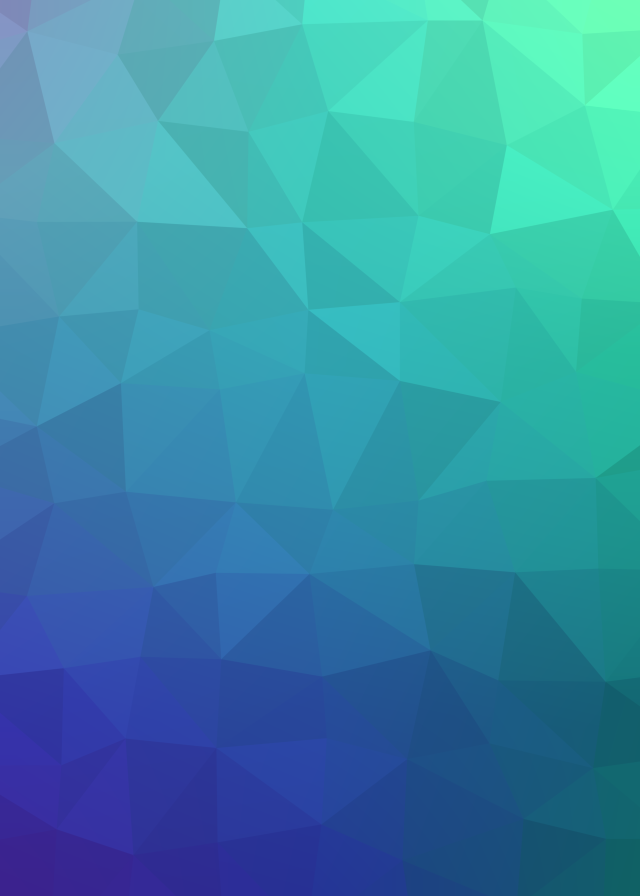
A Shadertoy shader for this background:

```glsl
// Low-poly background: a jittered 7 x 10 vertex grid is split into triangles,
// each tinted by a smooth colour field sampled near its centre, plus a small
// random shade. Edge coverage is blended so the facets meet smoothly.

const vec2 GRID = vec2(7.0, 10.0);

vec2 hash22(vec2 p) {
    vec3 q = fract(p.xyx * vec3(0.1031, 0.1030, 0.0973));
    q += dot(q, q.yzx + 33.33);
    return fract((q.xx + q.yz) * q.zy);
}

// Six evenly spaced colour stops, bottom to top
vec3 ramp(float t, vec3 stops[6]) {
    float s = clamp(t, 0.0, 1.0) * 5.0;
    int i = min(int(s), 4);
    return mix(stops[i], stops[i + 1], s - float(i));
}

// Vertical ramps at the left, centre and right, blended across
vec3 colourField(vec2 uv) {
    vec3 left = ramp(uv.y, vec3[6](
        vec3(0.25, 0.13, 0.57), vec3(0.20, 0.20, 0.66), vec3(0.24, 0.38, 0.68),
        vec3(0.26, 0.55, 0.69), vec3(0.41, 0.65, 0.75), vec3(0.51, 0.55, 0.74)));
    vec3 centre = ramp(uv.y, vec3[6](
        vec3(0.14, 0.18, 0.57), vec3(0.16, 0.30, 0.63), vec3(0.18, 0.51, 0.67),
        vec3(0.20, 0.67, 0.73), vec3(0.23, 0.79, 0.73), vec3(0.29, 0.86, 0.77)));
    vec3 right = ramp(uv.y, vec3[6](
        vec3(0.06, 0.40, 0.40), vec3(0.07, 0.38, 0.43), vec3(0.11, 0.58, 0.55),
        vec3(0.15, 0.73, 0.60), vec3(0.29, 0.95, 0.73), vec3(0.43, 1.00, 0.70)));
    float x = clamp(uv.x, 0.0, 1.0) * 2.0;
    return x < 1.0 ? mix(left, centre, x) : mix(centre, right, x - 1.0);
}

// Grid vertex with random offset and a slight rise to the right
vec2 meshVertex(vec2 id) {
    vec2 jitter = (hash22(id + 17.0) - 0.5) * vec2(0.46, 0.54);
    return id + jitter + vec2(0.0, 0.022 * id.x);
}

// Signed distance to the left of the edge from a to b
float edgeSide(vec2 p, vec2 a, vec2 b) {
    vec2 e = normalize(b - a);
    return e.x * (p.y - a.y) - e.y * (p.x - a.x);
}

// Adds one counter-clockwise facet: rgb is weighted colour, a is weight
void addFacet(inout vec4 sum, vec2 p, vec2 a, vec2 b, vec2 c, vec2 seed, float aa) {
    float inside = min(edgeSide(p, a, b), min(edgeSide(p, b, c), edgeSide(p, c, a)));
    float coverage = smoothstep(-aa, aa, inside);
    if (coverage <= 0.0) return;
    vec2 samplePoint = mix((a + b + c) / 3.0, p, 0.35);
    float shade = 1.0 + 0.12 * (hash22(seed).x - 0.5);
    sum += coverage * vec4(colourField((samplePoint + 0.5) / GRID) * shade, 1.0);
}

void mainImage(out vec4 fragColor, in vec2 fragCoord) {
    vec2 uv = fragCoord / iResolution.xy;
    vec2 p = uv * GRID - 0.5;
    float aa = 0.7 * GRID.y / iResolution.y;
    vec4 sum = vec4(colourField(uv), 1.0) * 0.001;

    // Nearby quads, each cut along its shorter diagonal
    for (int j = -1; j <= 1; j++)
    for (int i = -1; i <= 1; i++) {
        vec2 id = floor(p) + vec2(i, j);
        vec2 a = meshVertex(id);
        vec2 b = meshVertex(id + vec2(1, 0));
        vec2 c = meshVertex(id + vec2(1, 1));
        vec2 d = meshVertex(id + vec2(0, 1));
        vec2 seed = id + 61.0;
        if (distance(a, c) < distance(b, d)) {
            addFacet(sum, p, a, b, c, seed, aa);
            addFacet(sum, p, a, c, d, seed + 40.0, aa);
        } else {
            addFacet(sum, p, a, b, d, seed, aa);
            addFacet(sum, p, b, c, d, seed + 40.0, aa);
        }
    }
    fragColor = vec4(sum.rgb / sum.a, 1.0);
}
```
